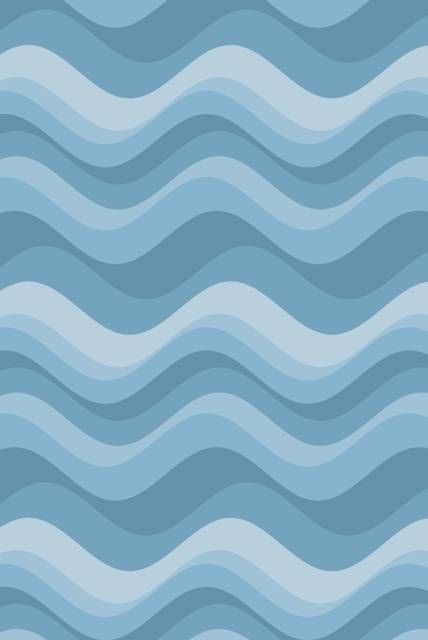
Write a WebGL 1 fragment shader that draws this pattern.

```glsl
precision highp float;
// Stacked rolling waves in five flat blues, tiled down the canvas.
// Each band is filled below a sine edge, painted from top to bottom so
// that every later band overlaps the one above it.

uniform vec2 u_resolution;

const float TAU = 6.2831853;

// Lengths are fractions of the canvas height, with y pointing down.
const float WAVE_LENGTH = 0.3164;
const float TILE_HEIGHT = 0.3694;
const float AMPLITUDE = 0.0417;

const vec3 PALE = vec3(0.72, 0.815, 0.87);
const vec3 LIGHT = vec3(0.625, 0.76, 0.84);
const vec3 SKY = vec3(0.525, 0.705, 0.81);
const vec3 STEEL = vec3(0.45, 0.64, 0.74);
const vec3 DEEP = vec3(0.40, 0.57, 0.67);

// Coverage of the area below a sine edge whose crest lies at the given point.
float belowWave(vec2 p, vec2 crest, float pixel) {
  float phase = TAU * (p.x - crest.x) / WAVE_LENGTH;
  float edge = crest.y + AMPLITUDE * (1.0 - cos(phase));
  float slope = AMPLITUDE * TAU / WAVE_LENGTH * sin(phase);
  float d = (p.y - edge) / sqrt(1.0 + slope * slope);
  return smoothstep(-0.75 * pixel, 0.75 * pixel, d);
}

vec3 paintBand(vec3 under, vec3 color, vec2 p, vec2 crest, float pixel) {
  return mix(under, color, belowWave(p, crest, pixel));
}

// One full set of bands, from the pale crest down to the steel trough.
vec3 paintTile(vec3 under, vec2 p, float pixel) {
  vec3 c = under;
  c = paintBand(c, PALE, p, vec2(0.0443, 0.0703), pixel);
  c = paintBand(c, LIGHT, p, vec2(0.0260, 0.1208), pixel);
  c = paintBand(c, SKY, p, vec2(0.0065, 0.1419), pixel);
  c = paintBand(c, DEEP, p, vec2(0.0065, 0.1781), pixel);
  c = paintBand(c, STEEL, p, vec2(0.0260, 0.2047), pixel);
  c = paintBand(c, LIGHT, p, vec2(0.0260, 0.2440), pixel);
  c = paintBand(c, SKY, p, vec2(0.0065, 0.2764), pixel);
  c = paintBand(c, DEEP, p, vec2(0.0221, 0.3294), pixel);
  c = paintBand(c, STEEL, p, vec2(0.0697, 0.3841), pixel);
  return c;
}

void main() {
  float pixel = 1.0 / u_resolution.y;
  vec2 p = gl_FragCoord.xy * pixel;
  p.y = mod(1.0 - p.y, TILE_HEIGHT);

  // The tile above hangs into this one, so it is painted first.
  vec3 color = STEEL;
  for (int i = 0; i < 2; i++) {
    float offset = (1.0 - float(i)) * TILE_HEIGHT;
    color = paintTile(color, p + vec2(0.0, offset), pixel);
  }
  gl_FragColor = vec4(color, 1.0);
}
```
